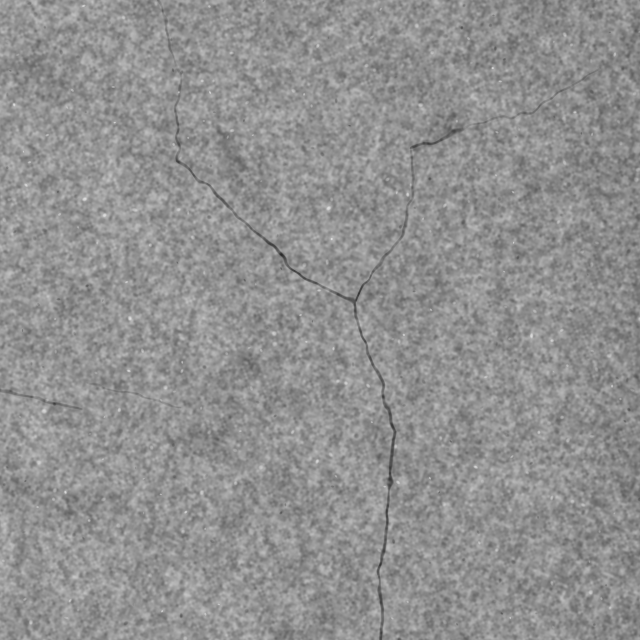
Give the GLSL for this texture, as a WebGL 2 fragment shader.

```glsl
#version 300 es
precision highp float;
// Weathered grey asphalt: fine blurred grain, sparse light and dark chips,
// soft stains, and a forked hairline crack. Grain is layered value noise;
// cracks are tapered line segments bent by a shared noise warp.

#define BASE_GREY 0.588
#define FINE_GRAIN 0.068
#define MEDIUM_GRAIN 0.062
#define STAIN 0.028
#define CHIP_CELLS 62.0
#define CHIP_SHARE 0.10
#define CHIP_CONTRAST 0.17
#define CRACK_WIDTH 0.0036
#define CRACK_DEPTH 0.29
#define CRACK_WANDER 0.009

uniform vec2 u_resolution;
out vec4 fragColor;

float hash(vec2 cell, uint seed) {
    uvec2 q = uvec2(ivec2(cell)) * uvec2(1597u, 3571u);
    uint n = (q.x ^ (q.y << 8)) + seed * 7919u;
    n = (n ^ (n >> 15)) * 73939u;
    n = (n ^ (n >> 13)) * 91459u;
    n ^= n >> 16;
    return float(n & 65535u) / 65535.0;
}

// Smooth value noise in -1..1.
float noise(vec2 p, uint seed) {
    vec2 c = floor(p), f = fract(p);
    f = f * f * (3.0 - 2.0 * f);
    float low = mix(hash(c, seed), hash(c + vec2(1, 0), seed), f.x);
    float high = mix(hash(c + vec2(0, 1), seed), hash(c + 1.0, seed), f.x);
    return 2.0 * mix(low, high, f.y) - 1.0;
}

vec2 rotate(vec2 p, float angle) {
    float c = cos(angle), s = sin(angle);
    return vec2(c * p.x - s * p.y, s * p.x + c * p.y);
}

// One scattered chip per cell at most; positive is light, negative is dark.
float chips(vec2 uv) {
    vec2 p = uv * CHIP_CELLS, cell = floor(p);
    vec2 centre = 0.3 + 0.4 * vec2(hash(cell, 21u), hash(cell, 22u));
    vec2 offset = rotate(fract(p) - centre, 6.28 * hash(cell, 23u));
    offset.x *= mix(1.0, 1.7, hash(cell, 24u));
    float radius = mix(0.16, 0.36, hash(cell, 25u));
    float shape = 1.0 - smoothstep(0.2 * radius, radius, length(offset));
    float tone = hash(cell, 26u) < 0.6 ? 1.0 : -0.75;
    float strength = mix(0.5, 1.2, hash(cell, 27u));
    return step(hash(cell, 28u), CHIP_SHARE) * shape * tone * strength;
}

// Darkness of a crack segment fading from depth.x at a to depth.y at b.
float crack(vec2 p, vec2 a, vec2 b, vec2 depth) {
    vec2 along = b - a;
    float t = clamp(dot(p - a, along) / dot(along, along), 0.0, 1.0);
    float strength = mix(depth.x, depth.y, t);
    float width = CRACK_WIDTH * mix(0.75, 1.05, strength);
    float edge = max(width, 1.2 / u_resolution.y);
    float dist = length(p - a - along * t);
    return strength * (1.0 - smoothstep(0.15 * edge, edge, dist));
}

float cracks(vec2 uv) {
    vec2 bend = vec2(noise(uv * 17.0, 31u), noise(uv * 17.0, 32u));
    vec2 jag = vec2(noise(uv * 65.0, 33u), noise(uv * 65.0, 34u));
    vec2 p = uv + CRACK_WANDER * (0.6 * bend + 0.38 * jag);
    vec2 fork = vec2(0.555, 0.525), knee = vec2(0.614, 0.323);
    vec2 west = vec2(0.276, 0.746), east = vec2(0.645, 0.768);

    // Trunk
    float d = crack(p, fork, knee, vec2(0.95, 0.9));
    d = max(d, crack(p, knee, vec2(0.595, 0.1), vec2(0.95, 1.0)));
    d = max(d, crack(p, vec2(0.595, 0.1), vec2(0.598, -0.03), vec2(0.9)));
    // Left arm
    d = max(d, crack(p, fork, vec2(0.488, 0.555), vec2(0.9)));
    d = max(d, crack(p, vec2(0.488, 0.555), west, vec2(0.95, 0.75)));
    d = max(d, crack(p, west, vec2(0.277, 0.89), vec2(0.7, 0.35)));
    d = max(d, crack(p, vec2(0.277, 0.89), vec2(0.243, 1.03), vec2(0.3, 0.6)));
    // Right arm
    d = max(d, crack(p, fork, vec2(0.637, 0.645), vec2(0.8, 0.6)));
    d = max(d, crack(p, vec2(0.637, 0.645), east, vec2(0.6, 0.4)));
    d = max(d, crack(p, east, vec2(0.72, 0.798), vec2(0.8, 0.65)));
    d = max(d, crack(p, vec2(0.72, 0.798), vec2(0.84, 0.832), vec2(0.3, 0.5)));
    d = max(d, crack(p, vec2(0.84, 0.832), vec2(0.94, 0.893), vec2(0.55, 0.2)));
    // Faint stray at the left edge
    d = max(d, crack(p, vec2(-0.02, 0.396), vec2(0.125, 0.354), vec2(0.65, 0.4)));
    d = max(d, crack(p, vec2(0.14, 0.4), vec2(0.28, 0.368), vec2(0.25, 0.4)));
    return d * (0.88 + 0.3 * noise(uv * 55.0, 35u));
}

void main() {
    vec2 uv = gl_FragCoord.xy / u_resolution;

    // Broad shading, darker toward the right edge and the upper right
    float grey = BASE_GREY - 0.022 * uv.x - 0.012 * uv.x * uv.y;
    grey -= 0.04 * smoothstep(0.84, 1.02, uv.x) * (1.0 - abs(uv.y - 0.45));

    // Soft stains
    grey += STAIN * noise(rotate(uv, 0.5) * 26.0, 1u);
    grey -= 0.06 * smoothstep(0.45, 0.95, noise(rotate(uv, 1.1) * 15.0, 2u));

    // Grain in turned layers, so that no lattice shows
    grey += FINE_GRAIN * noise(rotate(uv, 0.4) * 235.0, 3u);
    grey += FINE_GRAIN * noise(rotate(uv, 1.3) * 175.0, 4u);
    grey += MEDIUM_GRAIN * noise(rotate(uv, 0.8) * 105.0, 5u);
    grey += CHIP_CONTRAST * chips(rotate(uv, 0.25));

    grey -= CRACK_DEPTH * cracks(uv);
    fragColor = vec4(vec3(clamp(grey, 0.0, 1.0)), 1.0);
}
```
